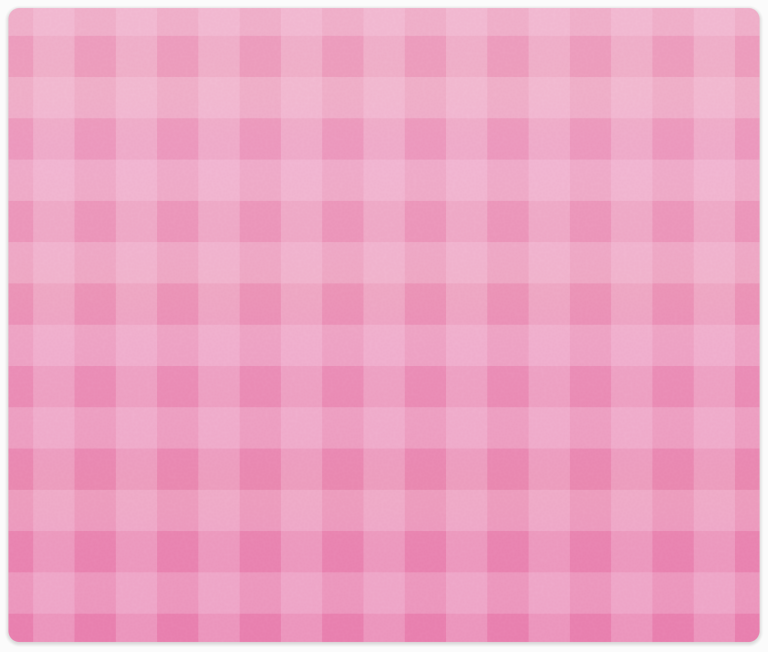
Give the GLSL for this pattern, as a Shadertoy shader.

```glsl
float roundedBox(vec2 p, vec2 halfSize, float radius) {
    vec2 q = abs(p) - halfSize + radius;
    return length(max(q, 0.0)) + min(max(q.x, q.y), 0.0) - radius;
}

vec2 hash2(vec2 p) {
    vec3 q = fract(vec3(p.xyx) * vec3(0.1031, 0.1030, 0.0973));
    q += dot(q, q.yzx + 33.33);
    return fract((q.xx + q.yz) * q.zy);
}

// Distance to the nearest scattered point
float cellular(vec2 p) {
    vec2 cell = floor(p), f = fract(p);
    float nearest = 1.0;
    for (int y = -1; y <= 1; y++) {
        for (int x = -1; x <= 1; x++) {
            vec2 offset = vec2(x, y);
            nearest = min(nearest, length(offset + hash2(cell + offset) - f));
        }
    }
    return nearest;
}

// Coverage of evenly spaced bands, each half a period wide
float bands(float x, float center, float pixel) {
    float period = 0.12662;
    float d = abs(fract((x - center) / period + 0.5) - 0.5) * period - period * 0.25;
    return 1.0 - smoothstep(-0.6 * pixel, 0.6 * pixel, d);
}

void mainImage(out vec4 fragColor, in vec2 fragCoord) {
    float pixel = 1.0 / iResolution.y;
    vec2 p = fragCoord * pixel;
    vec2 center = vec2(0.5 * iResolution.x * pixel, 0.5015);

    // Gingham: crossing bands deepen the pink
    float column = bands(p.x - center.x, 0.1469 - 0.5899, pixel);
    float row = bands(p.y, 0.1538, pixel);
    float overlap = column * row;
    float single = column + row - 2.0 * overlap;

    // Each shade deepens toward the bottom
    float height = smoothstep(-0.15, 1.0, p.y);
    vec3 light = mix(vec3(0.932, 0.645, 0.777), vec3(0.946, 0.723, 0.821), height);
    vec3 middle = mix(vec3(0.923, 0.585, 0.735), vec3(0.937, 0.685, 0.790), height);
    vec3 deep = mix(vec3(0.910, 0.500, 0.680), vec3(0.927, 0.615, 0.745), height);
    vec3 cloth = light * (1.0 - single - overlap) + middle * single + deep * overlap;

    // Faint tint drift and fine grain
    cloth += vec3(0.0, -0.003, 0.004) * (sin(p.y * 19.0) + 0.5 * sin(p.y * 41.0 + 1.0));
    cloth += 0.016 * (cellular(p * 220.0) - 0.45) * vec3(0.4, 1.0, 0.8);

    // Rounded card on white with a soft shadow below
    vec2 halfSize = vec2(0.576, 0.4862);
    float card = roundedBox(p - center, halfSize, 0.017);
    float shadow = roundedBox(p - center + vec2(0.0, 0.002), halfSize, 0.017);
    vec3 color = vec3(0.985) - 0.13 * (1.0 - smoothstep(-0.002, 0.007, shadow));
    color = mix(color, cloth, 1.0 - smoothstep(-0.7 * pixel, 0.7 * pixel, card));

    fragColor = vec4(color, 1.0);
}
```
